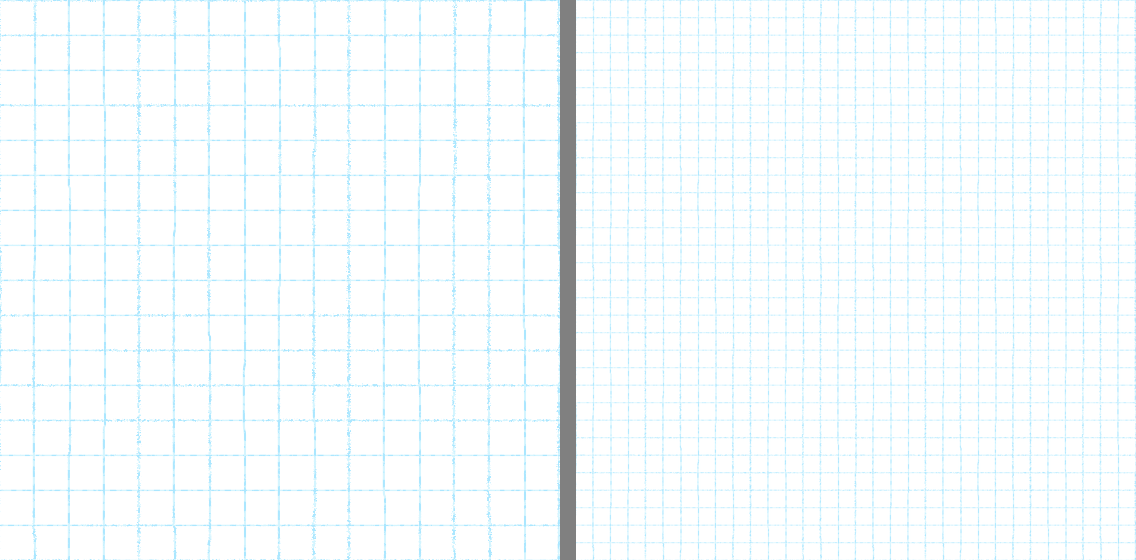
Left: one tile. Right: repeated 2 by 2.
This pattern is drawn by a three.js fragment shader. Its source:

```glsl
varying vec2 vUv;

const float TAU = 6.2831853;
const float LINES = 16.0;
const float GRAINS = 256.0;
const float SOFTNESS = 0.001;
const vec3 PAPER = vec3(1.0);
const vec3 PALE_INK = vec3(0.83, 0.96, 1.0);
const vec3 DEEP_INK = vec3(0.67, 0.905, 1.0);

float hash(vec2 p) {
  vec3 q = fract(vec3(p.xyx) * 0.1031);
  q += dot(q, q.yzx + 33.33);
  return fract((q.x + q.y) * q.z);
}

// Distance to the nearest scattered point, wrapping after one period
float cellular(vec2 p, float period) {
  vec2 cell = floor(p);
  float nearest = 2.0;
  for (int y = -1; y <= 1; y++) {
    for (int x = -1; x <= 1; x++) {
      vec2 neighbour = cell + vec2(float(x), float(y));
      vec2 id = mod(neighbour, period);
      vec2 point = neighbour + vec2(hash(id), hash(id + 371.0));
      nearest = min(nearest, distance(p, point));
    }
  }
  return nearest;
}

// Layered sines with whole frequencies, so they close over one canvas
float waves(float t, float frequency, float phase) {
  float sum = 0.0;
  float weight = 0.5;
  for (int i = 0; i < 3; i++) {
    sum += weight * sin(TAU * (floor(frequency) * t + phase));
    frequency *= 1.63;
    phase = phase * 7.0 + 0.37;
    weight *= 0.7;
  }
  return sum;
}

// One family of parallel worn lines, as a colour on paper
vec3 ruledLines(float across, float along, float halfWidth, float offset,
                float drift, float wear, float dashes, float seed) {
  float nearest = floor(across * LINES + 0.5);
  float id = mod(nearest, LINES);
  float phase = hash(vec2(id + 3.0, seed));
  float character = hash(vec2(id + 41.0, seed));

  // Long stretches sit slightly to one side
  float shifted = smoothstep(-0.02, 0.02, waves(along, 1.0, phase) + character - 0.3);
  float d = across - nearest / LINES - offset + drift * shifted;

  // Grain nibbles the edges and opens gaps where the line is worn
  float grain = cellular(vec2(across, along) * GRAINS, GRAINS);
  float slow = waves(along, 3.0, phase + 0.2);
  float rough = smoothstep(-0.3, 0.8, slow * 0.6 + (character - 0.5) * 1.5 + wear);
  float edge = halfWidth * (1.0 + rough * (0.45 - grain) * 3.6);
  float coverage = 1.0 - smoothstep(edge - SOFTNESS, edge + SOFTNESS, abs(d));

  // Deeper dashes along the pale stroke
  float dash = waves(along, dashes + floor(character * 9.0), phase);
  float tone = smoothstep(-0.1, 0.35, dash + (0.45 - grain) * 0.7);
  return mix(PAPER, mix(PALE_INK, DEEP_INK, tone), coverage);
}

void main() {
  vec3 horizontal = ruledLines(vUv.y, vUv.x, 0.0013, -0.0007, 0.0, -0.3, 38.0, 11.0);
  vec3 vertical = ruledLines(vUv.x, vUv.y, 0.0019, 0.0, 0.0021, 0.2, 24.0, 67.0);
  gl_FragColor = vec4(min(horizontal, vertical), 1.0);
}
```
